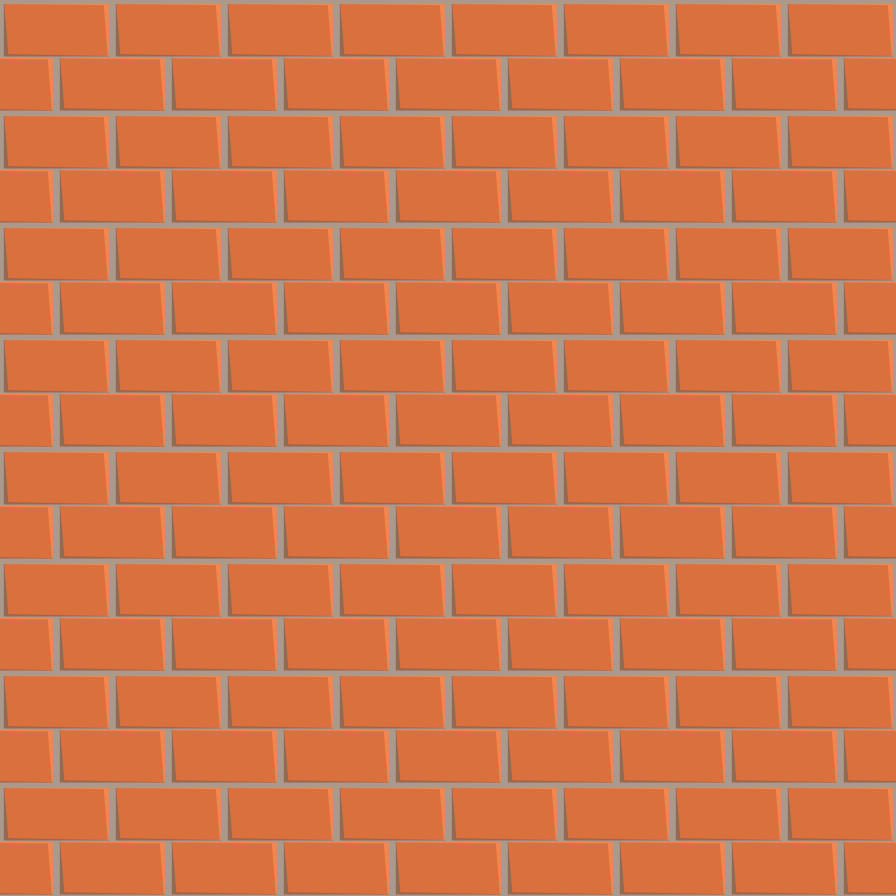
Write a WebGL 1 fragment shader that draws this pattern.

```glsl
precision highp float;

uniform vec2 u_resolution;

const float REPEATS = 8.0;               // bricks across, pairs of courses down
const vec2 BRICK_SPAN = vec2(0.034, 0.972);  // left and right ends in a cell
const vec2 UPPER_SPAN = vec2(0.032, 0.504);  // top and bottom of the upper course
const vec2 LOWER_SPAN = vec2(0.517, 0.987);  // top and bottom of the lower course

// Insets of the face corners from the brick corners
const vec2 INSET_TOP_LEFT = vec2(0.004, 0.004);
const vec2 INSET_TOP_RIGHT = vec2(0.045, 0.014);
const vec2 INSET_BOTTOM_RIGHT = vec2(0.010, 0.004);
const vec2 INSET_BOTTOM_LEFT = vec2(0.040, 0.021);

const vec3 FACE = vec3(0.85, 0.44, 0.24);
const vec3 HIGHLIGHT = vec3(0.96, 0.52, 0.31);
const vec3 SHADOW = vec3(0.58, 0.41, 0.33);
const vec3 MORTAR = vec3(0.67, 0.60, 0.55);

// Signed distance to the line from a to b, positive on its inner side
float edgeDistance(vec2 p, vec2 a, vec2 b) {
  vec2 along = normalize(b - a);
  vec2 offset = p - a;
  return along.x * offset.y - along.y * offset.x;
}

float coverage(float inside, float pixel) {
  return clamp(inside / pixel + 0.5, 0.0, 1.0);
}

void main() {
  vec2 uv = gl_FragCoord.xy / u_resolution;
  float pixel = REPEATS / min(u_resolution.x, u_resolution.y);

  // Running bond: y points down, the lower course shifts by half a brick
  vec2 cell = vec2(uv.x, 1.0 - uv.y) * REPEATS;
  float y = fract(cell.y);
  float lower = step(0.5 * (UPPER_SPAN.y + LOWER_SPAN.x), y);
  vec2 p = vec2(fract(cell.x + 0.5 * lower), y);

  vec2 ySpan = mix(UPPER_SPAN, LOWER_SPAN, lower);
  vec2 low = vec2(BRICK_SPAN.x, ySpan.x);
  vec2 high = vec2(BRICK_SPAN.y, ySpan.y);

  // Skewed front face, leaving wedge-shaped bevels around it
  vec2 topLeft = low + INSET_TOP_LEFT;
  vec2 topRight = vec2(high.x, low.y) + INSET_TOP_RIGHT * vec2(-1.0, 1.0);
  vec2 bottomRight = high - INSET_BOTTOM_RIGHT;
  vec2 bottomLeft = vec2(low.x, high.y) + INSET_BOTTOM_LEFT * vec2(1.0, -1.0);

  float litSide = min(edgeDistance(p, topLeft, topRight),
                      edgeDistance(p, topRight, bottomRight));
  float darkSide = min(edgeDistance(p, bottomRight, bottomLeft),
                       edgeDistance(p, bottomLeft, topLeft));

  vec3 color = mix(HIGHLIGHT, FACE, coverage(litSide, pixel));
  color = mix(SHADOW, color, coverage(darkSide, pixel));

  // Mortar joints around the brick
  vec2 margin = min(p - low, high - p);
  float brick = coverage(margin.x, pixel) * coverage(margin.y, pixel);
  gl_FragColor = vec4(mix(MORTAR, color, brick), 1.0);
}
```
